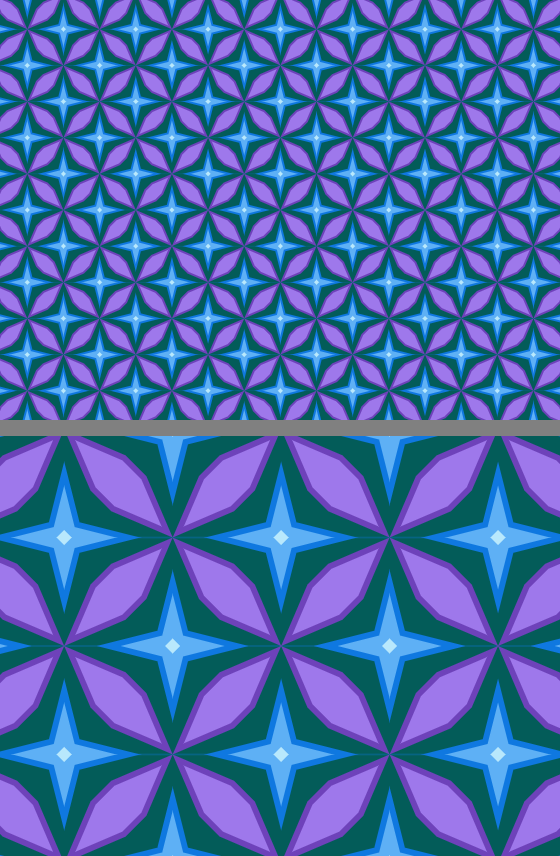
Top: the whole. Bottom: its middle third, enlarged.
Reproduce this pattern procedurally as a Shadertoy shader.

```glsl
// Checkerboard lattice of four-pointed blue stars and diagonal violet petals.
// Each square cell is mirrored onto one master cell, where both shapes are
// signed distances to straight edges, filled twice to give an even outline.

const float CELL = 0.08608;       // cell side, in canvas heights
const vec2 SHIFT = vec2(0.0009, 0.0);
const float OUTLINE = 0.054;      // outline width, in cells

const vec3 TEAL = vec3(0.01, 0.36, 0.35);
const vec3 VIOLET = vec3(0.43, 0.26, 0.73);
const vec3 LILAC = vec3(0.62, 0.47, 0.92);
const vec3 BLUE = vec3(0.06, 0.47, 0.88);
const vec3 SKY = vec3(0.37, 0.69, 0.96);
const vec3 ICE = vec3(0.72, 0.91, 0.99);

// Signed distance to the line a-b, positive to its right.
float edgeDistance(vec2 p, vec2 a, vec2 b) {
    vec2 along = normalize(b - a);
    return dot(p - a, vec2(along.y, -along.x));
}

// Hexagonal petal centred at the origin, lying along x.
float petalDistance(vec2 p, float halfLength, vec2 shoulder) {
    p = abs(p);
    float taper = edgeDistance(p, vec2(halfLength, 0.0), shoulder);
    return max(p.y - shoulder.y, taper);
}

// Four-pointed star with tips on the axes and notches on the diagonals.
float starDistance(vec2 p, float tip, float notch) {
    p = abs(p);
    p = vec2(max(p.x, p.y), min(p.x, p.y));
    return edgeDistance(p, vec2(tip, 0.0), vec2(notch));
}

// Antialiased coverage of the inside of a shape.
float coverage(float d, float pixel) {
    return clamp(0.5 - d / pixel, 0.0, 1.0);
}

// Fill a shape and surround the fill with an inset outline.
vec3 paintOutlined(vec3 base, float d, vec3 rim, vec3 fill, float pixel) {
    base = mix(base, rim, coverage(d, pixel));
    return mix(base, fill, coverage(d + OUTLINE, pixel));
}

// Mirror every other cell: petals join (0,0) to (1,1), stars sit elsewhere.
vec2 mirrorCell(vec2 p) {
    vec2 id = floor(p);
    vec2 f = p - id;
    if (mod(id.x + id.y, 2.0) > 0.5) f.x = 1.0 - f.x;
    return f;
}

void mainImage(out vec4 fragColor, in vec2 fragCoord) {
    float pixel = 1.0 / (iResolution.y * CELL);
    vec2 canvas = (fragCoord - 0.5 * iResolution.xy) / iResolution.y;
    vec2 p = (canvas - SHIFT) / CELL;
    vec2 f = mirrorCell(p);

    // Petal axes follow the cell diagonal.
    vec2 q = f - 0.5;
    vec2 petalPos = vec2(q.x + q.y, q.y - q.x) * sqrt(0.5);
    float petal = petalDistance(petalPos, sqrt(0.5), vec2(0.135, 0.229));

    // Fold across the diagonal so one star corner serves both.
    vec2 starPos = f.x > f.y ? vec2(1.0 - f.x, f.y) : vec2(f.x, 1.0 - f.y);
    float star = starDistance(starPos, 0.70, 0.141);
    float gem = (starPos.x + starPos.y - 0.07) * sqrt(0.5);

    // Hairline linking the horizontal star tips.
    float rowLine = abs(fract(p.y + 0.5) - 0.5) - 0.008;

    vec3 color = mix(TEAL, BLUE, 0.3 * coverage(rowLine, pixel));
    color = paintOutlined(color, petal, VIOLET, LILAC, pixel);
    color = paintOutlined(color, star, BLUE, SKY, pixel);
    color = mix(color, ICE, coverage(gem, pixel));
    fragColor = vec4(color, 1.0);
}
```
